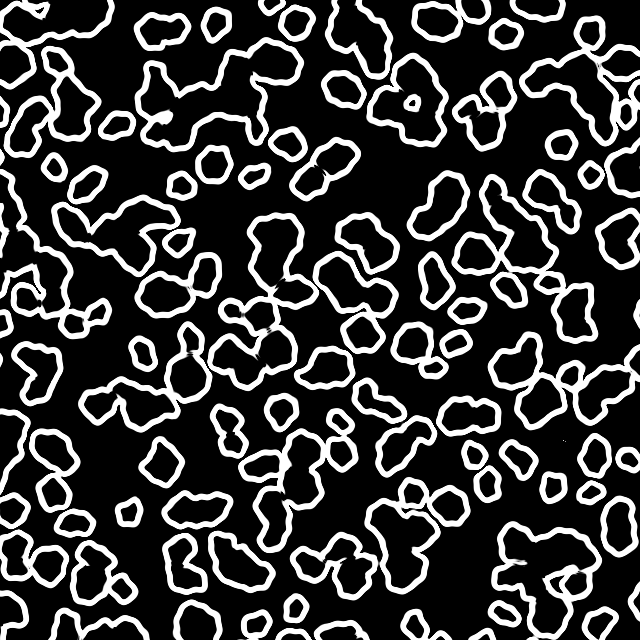
This pattern is drawn by a three.js fragment shader. Its source:

```glsl
// White outlines around scattered, partly merged irregular blobs on black.
varying vec2 vUv;

const vec3 BACKGROUND = vec3(0.0);
const vec3 LINE_COLOR = vec3(1.0);
const float CELLS = 16.0;          // blob cells across the canvas
const float LINE_WIDTH = 0.0094;   // in canvas units
const float EDGE = 0.0009;         // softness of the line edge
const float PRESENCE = 0.88;       // share of cells that hold a blob
const float JITTER = 0.9;          // scatter of blobs inside their cells
const float MIN_RADIUS = 0.26;     // in cells
const float MAX_RADIUS = 0.54;
const float MAX_STRETCH = 0.24;    // elongation of single blobs
const float SHARPNESS = 15.0;      // higher merges neighbours less
const float WOBBLE = 0.04;         // raggedness of the contour, in cells
const float STEP = 0.015;          // gradient sampling distance, in cells

vec3 hash3(vec2 cell) {
  vec3 p = fract(vec3(cell.xyx) * vec3(0.1031, 0.1030, 0.0973));
  p += dot(p, p.yxz + 33.33);
  return fract((p.xxy + p.yzz) * p.zyx);
}

// Layered sines that bend the contours.
vec2 warp(vec2 p) {
  vec2 broad = sin(p.yx * vec2(6.3, 5.7) + 1.9 * sin(p * 1.7 + vec2(0.4, 2.1)));
  vec2 fine = sin(p.yx * vec2(14.9, 16.3) + p * vec2(7.1, -6.2));
  return p + WOBBLE * (broad + 0.45 * fine);
}

// Approximate distance to one turned, stretched blob.
float blob(vec2 q, float radius, float stretch, float angle) {
  float c = cos(angle);
  float s = sin(angle);
  q = vec2(c * q.x + s * q.y, c * q.y - s * q.x);
  vec2 axes = radius * vec2(1.0 + stretch, 1.0 - stretch);
  return (length(q / axes) - 1.0) * radius;
}

// Smooth union of the blobs in the neighbouring cells.
float field(vec2 p) {
  p = warp(p);
  vec2 home = floor(p);
  float sum = 1e-6;
  for (int y = -1; y <= 1; y++) {
    for (int x = -1; x <= 1; x++) {
      vec2 cell = home + vec2(float(x), float(y));
      vec3 place = hash3(cell + 17.0);
      vec3 shape = hash3(cell + 91.0);
      if (place.z > PRESENCE) continue;
      vec2 center = cell + 0.5 + JITTER * (place.xy - 0.5);
      float radius = mix(MIN_RADIUS, MAX_RADIUS, shape.x);
      float d = blob(p - center, radius, MAX_STRETCH * shape.y, 6.2832 * shape.z);
      sum += exp(-SHARPNESS * d);
    }
  }
  return -log(sum) / SHARPNESS;
}

void main() {
  vec2 p = vUv * CELLS + 40.0;

  // Divide by the slope to keep the line width even.
  float d = field(p);
  vec2 slope = vec2(field(p + vec2(STEP, 0.0)) - d,
                    field(p + vec2(0.0, STEP)) - d) / STEP;
  float dist = abs(d) / max(length(slope), 0.4) / CELLS;

  float line = 1.0 - smoothstep(-EDGE, EDGE, dist - 0.5 * LINE_WIDTH);
  gl_FragColor = vec4(mix(BACKGROUND, LINE_COLOR, line), 1.0);
}
```
